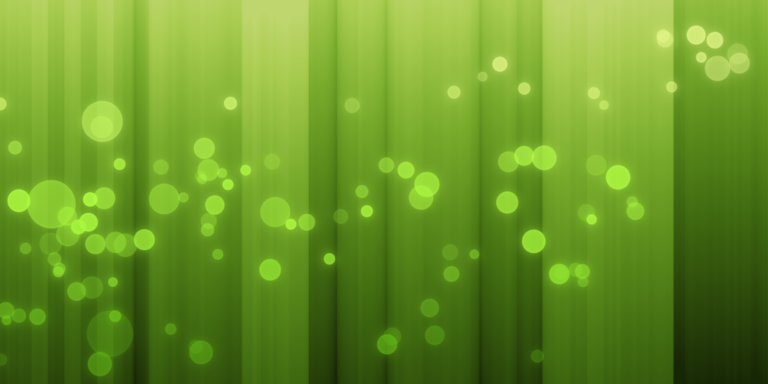
A Shadertoy shader for this background:

```glsl
// Green curtain of vertical light panels under a scatter of glowing discs.
// Panels, strips and noise streaks shift a vertical colour ramp; hashed discs
// with soft halos follow a band that rises from lower left to upper right.

float hash(float n) {
    n = fract(n * 0.1031);
    n *= n + 33.33;
    return fract(n * (n + n));
}

vec3 hash3(float n) {
    return vec3(hash(n + 11.3), hash(n * 1.7 + 47.1), hash(n * 2.3 + 91.7));
}

float noise(float x) {
    float f = fract(x);
    return mix(hash(floor(x)), hash(floor(x) + 1.0), f * f * (3.0 - 2.0 * f));
}

// Flat strips with narrow smoothed borders
float strips(float x) {
    return mix(hash(floor(x)), hash(floor(x) + 1.0), smoothstep(0.88, 1.0, fract(x)));
}

// Dark leaf green through to pale lime
vec3 greenRamp(float t) {
    vec3 c = mix(vec3(0.09, 0.15, 0.02), vec3(0.24, 0.40, 0.06), clamp((t + 0.26) / 0.44, 0.0, 1.0));
    c = mix(c, vec3(0.34, 0.53, 0.10), clamp((t - 0.18) / 0.23, 0.0, 1.0));
    c = mix(c, vec3(0.47, 0.67, 0.17), clamp((t - 0.41) / 0.25, 0.0, 1.0));
    c = mix(c, vec3(0.66, 0.80, 0.31), clamp((t - 0.66) / 0.25, 0.0, 1.0));
    return mix(c, vec3(0.75, 0.84, 0.43), clamp((t - 0.91) / 0.14, 0.0, 1.0));
}

// Left edge, brightness shift and fold depth of each panel
const int PANELS = 11;
const vec3 panels[PANELS] = vec3[PANELS](
    vec3(-0.10, 0.00, 0.0), vec3(0.175, -0.08, 0.15), vec3(0.194, 0.04, 0.0),
    vec3(0.315, 0.19, 0.0), vec3(0.402, -0.08, 0.03), vec3(0.438, 0.01, 0.24),
    vec3(0.503, 0.05, 0.18), vec3(0.625, -0.03, 0.22), vec3(0.673, -0.09, 0.05),
    vec3(0.706, 0.14, 0.12), vec3(0.877, -0.26, 0.03));

float curtainShift(float u) {
    float shift = 0.0, folds = 0.0;
    for (int i = 0; i < PANELS; i++) {
        float d = u - panels[i].x;
        shift = mix(shift, panels[i].y, smoothstep(-0.0015, 0.0015, d));
        // Each fold is a thin dark line inside a wider shadow
        folds += panels[i].z * (0.6 * exp(-abs(d) * 90.0) + 0.5 * exp(-abs(d) * 380.0));
    }
    float streaks = 0.08 * (noise(u * 34.0) - 0.5) + 0.04 * (noise(u * 190.0 + 7.0) - 0.5);
    float bands = mix(0.13, 0.06, smoothstep(0.1, 0.25, u)) * (strips(u * 47.0 + 3.0) - 0.5);
    return shift - folds + streaks + bands;
}

vec3 addDiscs(vec3 col, vec2 p) {
    float aa = max(1.0 / iResolution.y, 0.002);
    for (int i = 0; i < 104; i++) {
        vec3 a = hash3(float(i) + 3.0), b = hash3(float(i) + 210.0);

        // Position along the rising band, narrowing at the right
        float u = 0.98 * pow(a.x, 1.35);
        float right = smoothstep(0.80, 0.90, u);
        float y = 0.37 + 0.16 * u + 0.34 * right;
        y += (0.7 * a.y + 0.4 * b.x - 0.55) * mix(0.84, 0.18, right);

        // Mostly small, with some large ones towards the left
        float radius = mix(0.012, 0.033, a.z)
                     + 0.030 * smoothstep(0.88, 1.0, a.z) * (1.0 - smoothstep(0.1, 0.5, u));
        float d = length(p - vec2(2.0 * u, y)) - radius;

        // Leaf green below, vivid lime midway, cream above
        vec3 tint = mix(vec3(0.40, 0.76, 0.08), vec3(0.70, 1.00, 0.26), smoothstep(0.05, 0.50, y));
        tint = mix(tint, vec3(0.90, 0.97, 0.54), smoothstep(0.52, 0.85, y));
        float alpha = mix(0.25, 0.98, b.y * smoothstep(-0.25, 0.35, y));

        // Flat body with a faint bright rim, and a halo outside
        float body = 1.0 - smoothstep(-aa, aa, d);
        float rim = 0.88 + 0.12 * exp(-abs(d) / 0.004);
        float halo = 0.30 * exp(-max(d, 0.0) / 0.011);
        col = mix(col, tint, alpha * mix(halo, rim, body));
    }
    return col;
}

void mainImage(out vec4 fragColor, in vec2 fragCoord) {
    vec2 uv = fragCoord / iResolution.xy;
    vec2 p = vec2(2.0 * uv.x, uv.y);

    // Panel contrast fades towards the lit top
    float light = 0.01 + 0.95 * uv.y + curtainShift(uv.x) * (1.0 - 0.35 * uv.y);
    vec3 col = addDiscs(greenRamp(light), p);

    fragColor = vec4(col, 1.0);
}
```
